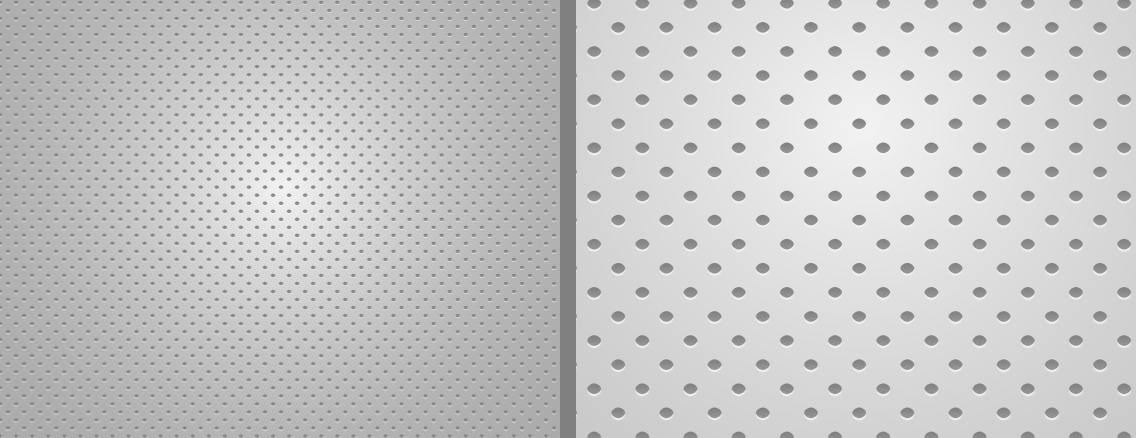
Left: the whole. Right: its middle third, enlarged.
Write a WebGL 1 fragment shader that draws this texture.

```glsl
precision highp float;
// Perforated silver sheet: a staggered grid of small pointed-oval holes, each
// with a bright lip below it, over a soft radial sheen. The holes come from two
// interleaved square lattices, and their edges are smoothed analytically.

uniform vec2 u_resolution;

const float PITCH = 22.0 / 600.0;              // lattice step, in canvas heights
const vec2 ANCHOR = vec2(0.0, 0.114);          // lattice origin, in steps
const vec2 HOLE_RADII = vec2(0.143, 0.110);    // hole half size, in steps
const vec2 LIP_SHIFT = vec2(0.0, -0.048);      // lip offset, in steps
const float HOLE_POWER = 1.75;                 // below 2 points the oval's tips

const vec2 SHEEN_CENTER = vec2(0.645, 0.570);  // in canvas heights
const float SHEEN_RADIUS = 0.917;
const float SHEEN_EDGE = 0.67;
const float SHEEN_GAIN = 0.28;

const vec3 HOLE_TOP = vec3(0.51);
const vec3 HOLE_BOTTOM = vec3(0.58);
const vec3 LIP_COLOR = vec3(0.95);

// Offset from the nearest point of the staggered lattice
vec2 staggeredCell(vec2 p) {
  vec2 a = fract(p + 0.5) - 0.5;
  vec2 b = fract(p) - 0.5;
  return dot(a, a) < dot(b, b) ? a : b;
}

// Approximate signed distance to a superellipse
float ovalDistance(vec2 p, vec2 radii, float power) {
  vec2 q = pow(abs(p) / radii + 1e-4, vec2(power));
  return (pow(q.x + q.y, 1.0 / power) - 1.0) * min(radii.x, radii.y);
}

// Smoothed coverage of a shape for a given pixel size
float coverage(float dist, float pixel) {
  return clamp(0.5 - dist / pixel, 0.0, 1.0);
}

// Metal brightness, falling off from the centre
vec3 sheen(vec2 p, vec2 center, float radius) {
  float fall = max(1.0 - distance(p, center) / radius, 0.0);
  return vec3(SHEEN_EDGE + SHEEN_GAIN * fall * fall);
}

void main() {
  vec2 uv = gl_FragCoord.xy / u_resolution.y;
  float pixel = 1.0 / (u_resolution.y * PITCH);
  vec2 cell = staggeredCell(uv / PITCH - ANCHOR);

  vec3 color = sheen(uv, SHEEN_CENTER, SHEEN_RADIUS);

  // Bright lip, then the hole over it
  float lip = coverage(ovalDistance(cell - LIP_SHIFT, HOLE_RADII, HOLE_POWER), pixel);
  float hole = coverage(ovalDistance(cell, HOLE_RADII, HOLE_POWER), pixel);
  float depth = smoothstep(-HOLE_RADII.y, HOLE_RADII.y, cell.y);
  color = mix(color, LIP_COLOR, 0.85 * lip);
  color = mix(color, mix(HOLE_BOTTOM, HOLE_TOP, depth), hole);

  gl_FragColor = vec4(color, 1.0);
}
```
